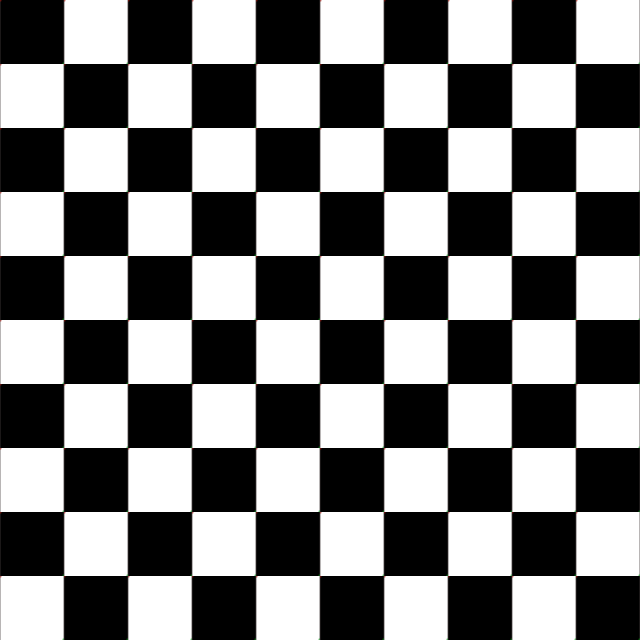
A Shadertoy shader for this pattern:

```glsl
#define CELLS 10.0
#define SEAM_WIDTH 0.012
#define SPECK_RADIUS 0.012
#define SPECK_OFFSET 0.012
#define SPECK_STRENGTH 0.6
#define SEAM_COLOR vec3(0.28, 0.24, 0.24)
#define SPECK_GREEN vec3(0.05, 0.60, 0.10)
#define SPECK_RED vec3(0.65, 0.08, 0.05)

const float PI = 3.14159265;

// Alternating squares, filtered over one pixel; the lower left cell is white
float checker(vec2 p, vec2 pixel) {
    vec2 side = clamp(2.0 * sin(PI * p) / (PI * pixel), -1.0, 1.0);
    return 0.5 + 0.5 * side.x * side.y;
}

// Share of a pixel covered by a line centred at distance zero
float lineCoverage(float dist, float width, float pixel) {
    float overlap = 0.5 * (width + pixel) - abs(dist);
    return clamp(overlap, 0.0, min(width, pixel)) / pixel;
}

float speck(vec2 p, float pixel) {
    return SPECK_STRENGTH * (1.0 - smoothstep(-0.5 * pixel, 0.5 * pixel, length(p) - SPECK_RADIUS));
}

void mainImage(out vec4 fragColor, in vec2 fragCoord) {
    vec2 p = CELLS * fragCoord / iResolution.xy;
    vec2 pixel = CELLS / iResolution.xy;
    vec2 corner = p - floor(p + 0.5);

    vec3 color = vec3(checker(p, pixel));

    // Thin grey seams on the vertical edges
    color = mix(color, SEAM_COLOR, lineCoverage(corner.x, SEAM_WIDTH, pixel.x));

    // Tiny colour fringes where four squares meet
    vec2 offset = SPECK_OFFSET * vec2(-1.0, 1.0);
    color = mix(color, SPECK_GREEN, speck(corner - offset, pixel.y));
    color = mix(color, SPECK_RED, speck(corner + offset, pixel.y));

    fragColor = vec4(color, 1.0);
}
```
